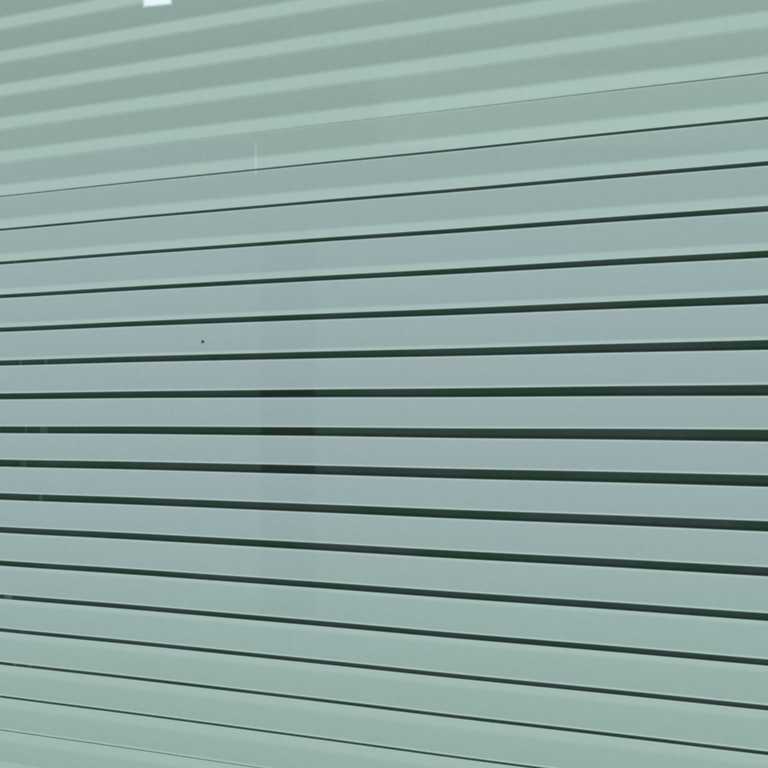
Give the GLSL for this texture, as a WebGL 2 fragment shader.

```glsl
#version 300 es
precision highp float;

uniform vec2 u_resolution;
out vec4 fragColor;

const vec3 SLAT_GREY  = vec3(0.600, 0.680, 0.685);
const vec3 SLAT_GREEN = vec3(0.590, 0.695, 0.665);
const vec3 SLAT_SHADE = vec3(0.540, 0.620, 0.600);
const vec3 MINT_LIGHT = vec3(0.665, 0.765, 0.735);
const vec3 LIP_LIGHT  = vec3(0.720, 0.800, 0.780);
const vec3 GAP_GREEN  = vec3(0.150, 0.235, 0.195);
const vec3 GAP_GREY   = vec3(0.185, 0.250, 0.240);
const vec3 GAP_DARK   = vec3(0.105, 0.145, 0.130);
const vec3 GLINT      = vec3(0.900, 0.960, 0.980);

float hash(vec2 p) {
  return fract(sin(dot(p, vec2(127.1, 311.7))) * 43758.5453);
}

float noise(vec2 p) {
  vec2 i = floor(p), f = fract(p);
  f = f * f * (3.0 - 2.0 * f);
  return mix(mix(hash(i), hash(i + vec2(1, 0)), f.x),
             mix(hash(i + vec2(0, 1)), hash(i + vec2(1, 1)), f.x), f.y);
}

// Soft-edged interval, 1 between lo and hi
float band(float v, float lo, float hi, float soft) {
  return smoothstep(lo - soft, lo + soft, v) * (1.0 - smoothstep(hi - soft, hi + soft, v));
}

// Soft-edged box around a centre
float box(vec2 p, vec2 centre, vec2 halfSize, float soft) {
  vec2 q = abs(p - centre) - halfSize;
  return 1.0 - smoothstep(-soft, soft, max(q.x, q.y));
}

// Half of the opening below slat row, in units of the slat pitch
float gapHalf(float row, float x) {
  float away = row - mix(2.0, 1.2, x);
  float opening = 1.0 - sqrt(away * away + 0.5) / 9.2;
  return 0.5 * mix(0.22, 0.28, x) * max(opening, 0.0);
}

// Face of a slat: t runs from its upper edge (0) to its lower edge (1)
vec3 slatFace(vec2 p, float t) {
  float fromMiddle = smoothstep(0.08, 0.45, abs(p.y - 0.5));
  vec3 col = mix(SLAT_GREY, SLAT_GREEN, fromMiddle);
  float upperShade = smoothstep(0.62, 0.95, p.y) * (1.0 - 0.4 * p.x);
  col = mix(col, SLAT_SHADE, upperShade * 0.8);
  return col + 0.022 * (0.5 - t);
}

// Opening between slats: v runs from -1 at its top to 1 at its bottom
vec3 gapColor(vec2 p, float row, float v) {
  float streak = noise(vec2(p.x * 14.0, row * 7.3));
  vec3 col = mix(GAP_GREEN, GAP_GREY, smoothstep(0.2, 0.8, streak));
  col = mix(col, GAP_DARK, 0.75 * smoothstep(0.0, 0.9, v));
  float patchMask = box(p, vec2(0.375, 0.44), vec2(0.035, 0.065), 0.004);
  col = mix(col, GAP_DARK, 0.5 * patchMask);
  float speck = smoothstep(0.78, 0.95, noise(vec2(p.x * 150.0, row * 5.1)));
  return col + 0.10 * speck * (1.0 - smoothstep(0.02, 0.12, p.x));
}

void main() {
  vec2 p = gl_FragCoord.xy / u_resolution;
  float pixel = 1.0 / u_resolution.y;

  // Rows fan out to the right; row 0 lies near mid height
  float pitch = mix(0.0434, 0.0591, p.x);
  float bend = 0.0012 * (noise(vec2(p.x * 5.0, 3.0)) - 0.5);
  float s = (1.0 - p.y - mix(0.5156, 0.5078, p.x) + bend) / pitch;
  float row = floor(s + 0.5);
  float d = s - row;
  float soft = max(pixel, 0.0016) / pitch;
  float opening = gapHalf(row, p.x);

  vec3 col = slatFace(p, fract(s));

  // Light bands widen away from the middle rows
  float high = smoothstep(1.0, -8.0, row);
  float low = smoothstep(3.0, 10.0, row);
  float above = -opening - d;
  float below = d - opening;
  float upperBand = band(above, 0.0, mix(0.05, 0.36, high), soft + 0.05 * high);
  float lowerBand = band(below, 0.0, mix(0.05, 0.30, low), soft + 0.06 * low);
  col = mix(col, MINT_LIGHT, upperBand * mix(0.65, 0.85, high));
  col = mix(col, MINT_LIGHT, lowerBand * mix(0.60, 0.45, low) * (1.0 - high));

  // Thin bright lips beside each opening
  float hasGap = smoothstep(0.0, 0.025, opening);
  float lips = band(above, 0.0, 0.035, soft) + 0.8 * band(below, 0.0, 0.035, soft);
  col = mix(col, LIP_LIGHT, 0.65 * hasGap * min(lips, 1.0));

  // Dark opening
  float gap = hasGap * (1.0 - smoothstep(opening - soft, opening + soft, abs(d)));
  col = mix(col, gapColor(p, row, d / max(opening, 0.01)), gap);

  // Faint pane reflections and seams
  col += 0.012 * box(p, vec2(0.75, 0.86), vec2(0.26, 0.05), 0.008);
  col -= 0.010 * box(p, vec2(0.375, 0.45), vec2(0.035, 0.25), 0.006);
  col += 0.06 * box(p, vec2(0.333, 0.794), vec2(0.0012, 0.02), 0.0015);

  // Lamp glint and a dust speck
  col = mix(col, GLINT, box(p, vec2(0.205, 1.0 + 0.1 * (p.x - 0.205)), vec2(0.018, 0.007), 0.003));
  col = mix(col, GAP_GREY, 0.8 * (1.0 - smoothstep(0.001, 0.003, length(p - vec2(0.264, 0.555)))));

  // Fine surface grain
  col += 0.012 * (noise(p * 260.0) - 0.5);
  fragColor = vec4(col, 1.0);
}
```
